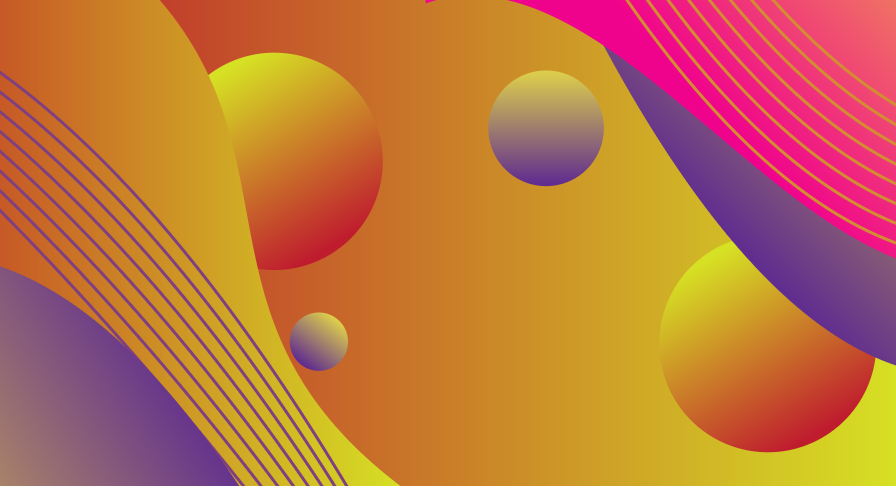
This background is drawn by a Shadertoy shader. Its source:

```glsl
// Abstract backdrop: warm gradients with curved panels, gradient discs and flowing line fans.

const float WIDTH = 1.846;              // scene width, height is 1
const float LINE_WIDTH = 0.0062;
const float LINE_COUNT = 8.0;
const float BIG_RADIUS = 0.2236;
const vec2 BIG_AXIS = vec2(0.5, -0.866);

const vec3 RED     = vec3(0.76, 0.25, 0.17);
const vec3 CRIMSON = vec3(0.75, 0.11, 0.18);
const vec3 RUST    = vec3(0.78, 0.35, 0.15);
const vec3 LIME    = vec3(0.84, 0.88, 0.14);
const vec3 SAND    = vec3(0.86, 0.80, 0.30);
const vec3 TAN     = vec3(0.66, 0.51, 0.41);
const vec3 OCHRE   = vec3(0.83, 0.55, 0.20);
const vec3 PURPLE  = vec3(0.38, 0.18, 0.56);
const vec3 PLUM    = vec3(0.50, 0.25, 0.50);
const vec3 MAUVE   = vec3(0.53, 0.36, 0.46);
const vec3 PINK    = vec3(0.94, 0.01, 0.55);
const vec3 CORAL   = vec3(0.94, 0.45, 0.39);

// Coverage of a signed distance, negative inside
float fill(float d) {
    return clamp(0.5 - d * iResolution.y, 0.0, 1.0);
}

// Polynomial with coefficients in rising order
float cubic(vec4 c, float x) {
    return c.x + x * (c.y + x * (c.z + x * c.w));
}

float cubicSlope(vec4 c, float x) {
    return c.y + x * (2.0 * c.z + x * 3.0 * c.w);
}

// Approximate signed distance to the curve v = cubic(u)
float curveDistance(vec4 c, float u, float v) {
    float slope = cubicSlope(c, u);
    return (v - cubic(c, u)) / sqrt(1.0 + slope * slope);
}

// Evenly spaced lines blended between two bounding curves
float lineFan(vec4 first, vec4 last, float u, float v) {
    float coverage = 0.0;
    for (float i = 0.0; i < LINE_COUNT; i++) {
        vec4 curve = mix(first, last, i / (LINE_COUNT - 1.0));
        float d = abs(curveDistance(curve, u, v)) - 0.5 * LINE_WIDTH;
        coverage = max(coverage, fill(d));
    }
    return coverage;
}

// Disc shaded from one colour to another along an axis
void disc(inout vec3 color, vec2 p, vec2 center, float radius, vec2 axis, vec3 from, vec3 to) {
    vec2 q = p - center;
    float t = clamp(0.5 + 0.53 * dot(q, axis) / radius, 0.0, 1.0);
    color = mix(color, mix(from, to, t), fill(length(q) - radius));
}

void mainImage(out vec4 fragColor, in vec2 fragCoord) {
    vec2 p = fragCoord / iResolution.xy * vec2(WIDTH, 1.0);
    float fromRight = WIDTH - p.x;

    // Backdrop and discs
    vec3 color = mix(RED, LIME, clamp((p.x - 0.337) / 1.51, 0.0, 1.0));
    disc(color, p, vec2(0.565, 0.668), BIG_RADIUS, BIG_AXIS, LIME, CRIMSON);
    disc(color, p, vec2(1.582, 0.293), BIG_RADIUS, BIG_AXIS, LIME, CRIMSON);
    disc(color, p, vec2(1.125, 0.736), 0.119, vec2(0.0, -1.0), SAND, PURPLE);
    disc(color, p, vec2(0.657, 0.297), 0.060, vec2(-0.6, -0.8), SAND, PURPLE);

    // Left panel, its edge given as x over height
    vec4 panelEdge = vec4(0.52, -0.20, 0.228, -1.184);
    vec3 panel = mix(RUST, LIME, clamp(p.x / 0.83, 0.0, 1.0));
    color = mix(color, panel, fill(curveDistance(panelEdge, p.y - 0.5, p.x)));

    // Lower left lines and corner hill
    vec4 lowLine = vec4(0.567, -1.01, -0.24, 0.0);
    vec4 highLine = vec4(0.851, -0.72, -0.66, 0.0);
    color = mix(color, PLUM, lineFan(lowLine, highLine, p.x, p.y));
    vec4 hillEdge = vec4(0.452, -0.34, -1.17, 0.0);
    vec3 hill = mix(TAN, PURPLE, clamp(dot(p, vec2(1.9, 1.2)), 0.0, 1.0));
    color = mix(color, hill, fill(curveDistance(hillEdge, p.x, p.y)));

    // Purple band under the upper right wave
    vec4 bandEdge = vec4(0.248, 0.335, 1.257, 0.0);
    vec3 band = mix(PURPLE, MAUVE, clamp((p.x + p.y - 2.02) / 0.3, 0.0, 1.0));
    color = mix(color, band, fill(-curveDistance(bandEdge, fromRight, p.y)));

    // Pink wave and its lines
    vec4 waveEdge = vec4(0.82, -0.80, -0.38, 1.105);
    float wave = fill(-curveDistance(waveEdge, p.x - 1.36, p.y)) * fill(0.877 - p.x);
    float glow = clamp((p.x + 0.9 * p.y - 2.16) / 0.59, 0.0, 1.0);
    color = mix(color, mix(PINK, CORAL, glow), wave);
    vec4 outerLine = vec4(0.50, 0.37, 0.96, 0.0);
    vec4 innerLine = vec4(0.784, 0.60, 1.0, 0.0);
    color = mix(color, OCHRE, lineFan(outerLine, innerLine, fromRight, p.y));

    fragColor = vec4(color, 1.0);
}
```
